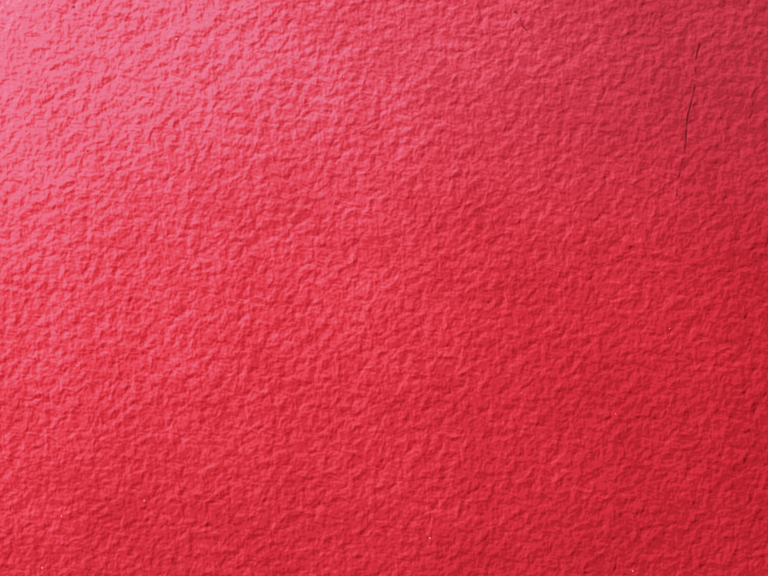
Give the GLSL for this texture, as a Shadertoy shader.

```glsl
// Red painted plaster, raked by light from the upper left.
// Layers of gradient noise form a bumpy height field; its slope towards the light
// shifts a tone along a red ramp, over a broad falloff, hairline cracks and flecks.

const vec2 LIGHT_DIR = vec2(-0.66, 0.75);

float hash(vec2 p) {
    vec3 q = fract(vec3(p.xyx) * 0.1031);
    q += dot(q, q.yzx + 33.33);
    return fract((q.x + q.y) * q.z);
}

vec2 latticeGradient(vec2 cell) {
    float angle = 6.2832 * hash(cell);
    return vec2(cos(angle), sin(angle));
}

float gradientNoise(vec2 p) {
    vec2 i = floor(p), f = p - i;
    vec2 w = f * f * f * (f * (f * 6.0 - 15.0) + 10.0);
    vec2 r = vec2(1.0, 0.0);
    float a = dot(latticeGradient(i), f);
    float b = dot(latticeGradient(i + r.xy), f - r.xy);
    float c = dot(latticeGradient(i + r.yx), f - r.yx);
    float d = dot(latticeGradient(i + r.xx), f - r.xx);
    return mix(mix(a, b, w.x), mix(c, d, w.x), w.y);
}

// Plaster height: lumps, wrinkles and fine grit, each layer turned against the last
float plasterHeight(vec2 p) {
    mat2 turn = mat2(0.8, -0.6, 0.6, 0.8);
    vec2 q = p + 3.0;
    q += 0.005 * vec2(gradientNoise(q * 36.0), gradientNoise(q * 36.0 + 57.0));
    float height = 0.0, amplitude = 1.0, frequency = 56.0;
    for (int octave = 0; octave < 3; octave++) {
        q = turn * q;
        height += amplitude * gradientNoise(q * frequency + 19.0 * float(octave));
        frequency *= 1.8;
        amplitude *= 0.6;
    }
    return height;
}

// Positive where the surface faces the light
float reliefLight(vec2 p, float reach) {
    vec2 offset = LIGHT_DIR * reach;
    return plasterHeight(p - offset) - plasterHeight(p + offset);
}

// Broad falloff of light from the upper left corner
float wallTone(vec2 uv) {
    float lower = mix(0.46, 0.19, uv.x);
    float upper = mix(1.04, 0.22, uv.x);
    vec2 fromCentre = uv - 0.5;
    return mix(lower, upper, uv.y) + 0.08 * exp(-8.0 * dot(fromCentre, fromCentre));
}

vec3 redRamp(float tone) {
    vec3 color = mix(vec3(0.50, 0.06, 0.10), vec3(0.73, 0.13, 0.18), smoothstep(-0.45, 0.16, tone));
    color = mix(color, vec3(0.83, 0.18, 0.24), smoothstep(0.15, 0.42, tone));
    color = mix(color, vec3(0.91, 0.26, 0.33), smoothstep(0.42, 0.68, tone));
    color = mix(color, vec3(0.93, 0.42, 0.52), smoothstep(0.62, 1.00, tone));
    return mix(color, vec3(0.97, 0.62, 0.70), smoothstep(1.0, 1.5, tone));
}

// Broken, wandering hairline between two points
float crack(vec2 p, vec2 start, vec2 end, float width) {
    vec2 along = end - start;
    float t = clamp(dot(p - start, along) / dot(along, along), 0.0, 1.0);
    vec2 wander = vec2(0.006 * gradientNoise(vec2(t * 5.0, 4.0)), 0.0);
    float dist = length(p - start - along * t - wander);
    float broken = smoothstep(-0.4, 0.3, gradientNoise(vec2(t * 13.0, start.x * 30.0)));
    return broken * (1.0 - smoothstep(0.2 * width, width, dist));
}

// Sparse round spots, at most one per cell
float flecks(vec2 p, float density, float rarity) {
    vec2 cell = floor(p * density);
    vec2 centre = 0.25 + 0.5 * vec2(hash(cell + 11.0), hash(cell + 47.0));
    float radius = mix(0.05, 0.12, hash(cell + 83.0));
    float spot = 1.0 - smoothstep(0.2 * radius, radius, length(fract(p * density) - centre));
    return spot * step(rarity, hash(cell + 5.0));
}

void mainImage(out vec4 fragColor, in vec2 fragCoord) {
    vec2 uv = fragCoord / iResolution.xy;
    vec2 p = fragCoord / iResolution.y;

    // Lit relief, with shadows a little deeper than highlights
    float relief = reliefLight(p, 0.0019);
    relief -= 0.4 * relief * relief;
    float mottling = 0.11 * gradientNoise(p * 4.0) + 0.10 * gradientNoise(p * 15.0 + 8.0);
    vec3 color = redRamp(wallTone(uv) + mottling + 0.63 * relief);

    // Cool haze over the upper wall, greyer to the right
    float haze = smoothstep(0.4, 0.95, uv.y);
    color += vec3(-0.03 * uv.x, 0.04, 0.055) * haze;

    // Cracks, dark pits and pale chips
    float cracks = crack(p, vec2(1.215, 0.925), vec2(1.175, 0.66), 0.0028);
    cracks = max(cracks, 0.7 * crack(p, vec2(0.89, 0.99), vec2(0.925, 0.925), 0.0028));
    color = mix(color, vec3(0.36, 0.07, 0.11), 0.65 * cracks);
    color = mix(color, vec3(0.45, 0.06, 0.10), 0.5 * flecks(p, 28.0, 0.985));
    color = mix(color, vec3(0.97, 0.75, 0.78), 0.6 * flecks(p + 7.0, 34.0, 0.99));

    fragColor = vec4(clamp(color, 0.0, 1.0), 1.0);
}
```
